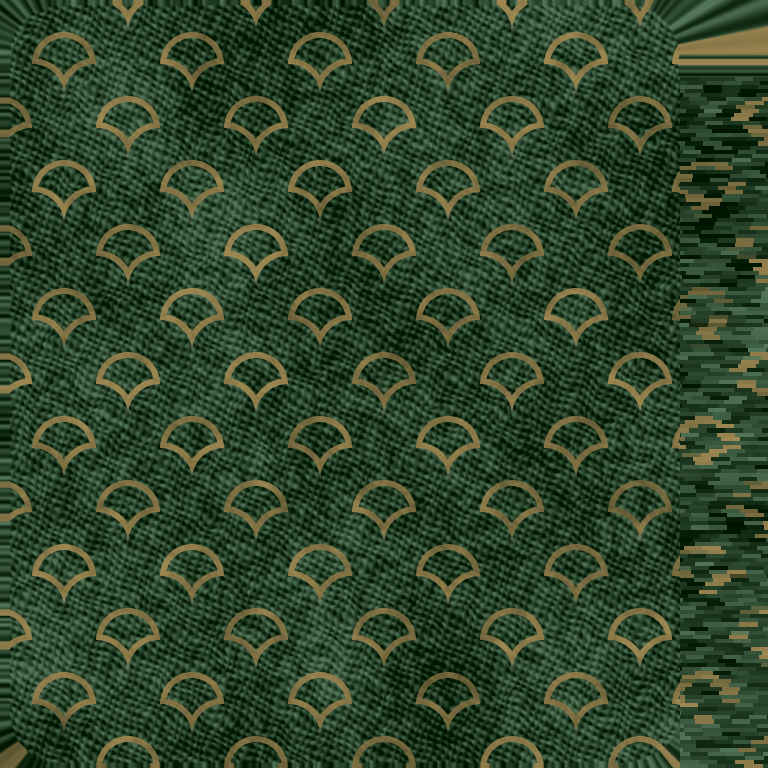
A WebGL 1 fragment shader for this pattern:

```glsl
precision highp float;
uniform vec2 u_resolution;

#define REPEATS 6.0
#define RADIUS 0.25
#define BAND 0.047
#define TWILL vec2(52.0, 96.0)
#define DASH vec2(104.0, -38.0)
#define CORNER 0.065
#define FRAY_X 0.885
#define FRAY_TOP 0.90
#define FRAY_ROWS 190.0
#define FRAY_COLUMNS 42.0
#define STAIN 0.75

const float TAU = 6.2831853;
const vec3 GREEN_DARK = vec3(0.02, 0.11, 0.025);
const vec3 GREEN_LIGHT = vec3(0.29, 0.42, 0.31);
const vec3 GOLD_DARK = vec3(0.38, 0.34, 0.20);
const vec3 GOLD_LIGHT = vec3(0.62, 0.53, 0.32);

float hash(vec2 p) {
  vec3 q = fract(p.xyx * vec3(0.1031, 0.1030, 0.0973));
  q += dot(q, q.yzx + 33.33);
  return fract((q.x + q.y) * q.z);
}

float noise(vec2 p) {
  vec2 i = floor(p);
  vec2 f = fract(p);
  f = f * f * (3.0 - 2.0 * f);
  return mix(mix(hash(i), hash(i + vec2(1.0, 0.0)), f.x),
             mix(hash(i + vec2(0.0, 1.0)), hash(i + vec2(1.0)), f.x), f.y);
}

float fbm(vec2 p) {
  float sum = 0.0;
  float amplitude = 0.5;
  for (int i = 0; i < 4; i++) {
    sum += amplitude * noise(p);
    p = p * 2.03 + 17.3;
    amplitude *= 0.5;
  }
  return sum / 0.9375;
}

// Scallop: round cap above, two concave flanks meeting in a point below
float scallop(vec2 p) {
  float cap = length(p) - RADIUS;
  float flank = RADIUS - length(vec2(abs(p.x) - RADIUS, p.y + RADIUS));
  float foot = -p.y - RADIUS;
  return max(max(cap, flank), foot);
}

// Smear outside a rounded border, shredded threads along the right side
vec2 frayedCoord(vec2 uv) {
  vec2 low = vec2(0.012, 0.006) + CORNER;
  vec2 high = vec2(FRAY_X, 0.994) - CORNER;
  vec2 core = clamp(uv, low, high);
  vec2 away = uv - core;
  vec2 smeared = core + away * min(1.0, CORNER / max(length(away), 1e-5));

  float row = floor(uv.y * FRAY_ROWS);
  float shift = hash(vec2(row, 7.0));
  float column = floor(uv.x * FRAY_COLUMNS + shift);
  float jitter = hash(vec2(column, row)) - 0.5;
  vec2 shredded = vec2((column + 0.5 - shift + 0.5 * jitter) / FRAY_COLUMNS,
                       (row + 0.5) / FRAY_ROWS);
  float frayed = step(FRAY_X, uv.x) * step(uv.y, FRAY_TOP);
  return mix(smeared, shredded, frayed);
}

// Slanted woven threads, broken into short uneven dashes
float weave(vec2 p) {
  vec2 wobble = vec2(noise(p * 45.0), noise(p * 45.0 + 31.7)) - 0.5;
  p += wobble * 0.008;
  float twill = sin(TAU * dot(p, TWILL));
  float dash = sin(TAU * dot(p, DASH) + 0.9 * twill);
  float fuzz = noise(p * vec2(110.0, 150.0)) - 0.5;
  return 0.30 * twill + 0.20 * dash + 0.65 * fuzz;
}

void main() {
  vec2 uv = gl_FragCoord.xy / u_resolution;
  vec2 p = frayedCoord(uv);
  float pixel = REPEATS / min(u_resolution.x, u_resolution.y);

  // Cloth with cloudy stains
  float cloud = fbm(p * 7.0) - 0.5;
  float threads = weave(p);
  float tone = clamp(0.46 + threads + STAIN * cloud, -0.08, 1.12);
  vec3 color = max(mix(GREEN_DARK, GREEN_LIGHT, tone), 0.0);

  // Two staggered lattices of scallop outlines
  for (int i = 0; i < 2; i++) {
    vec2 grid = p * REPEATS + 0.5 * float(i);
    vec2 cell = floor(grid);
    float d = scallop(fract(grid) - 0.5);
    float outline = abs(d + 0.5 * BAND) - 0.5 * BAND;
    float ink = 1.0 - smoothstep(-0.6 * pixel, 0.6 * pixel, outline);

    // Faded print, uneven from one repeat to the next
    float fade = hash(cell + 53.0 * float(i)) - 0.5;
    float scuff = fbm(p * 38.0 + 9.0) - 0.5;
    float shine = clamp(0.68 + 0.3 * fade + 0.9 * scuff
                        + 0.7 * cloud + 0.10 * threads, 0.0, 1.0);
    vec3 gold = mix(GOLD_DARK, GOLD_LIGHT, shine);
    color = mix(color, gold, ink * mix(0.82, 0.98, shine));
  }

  gl_FragColor = vec4(color, 1.0);
}
```
